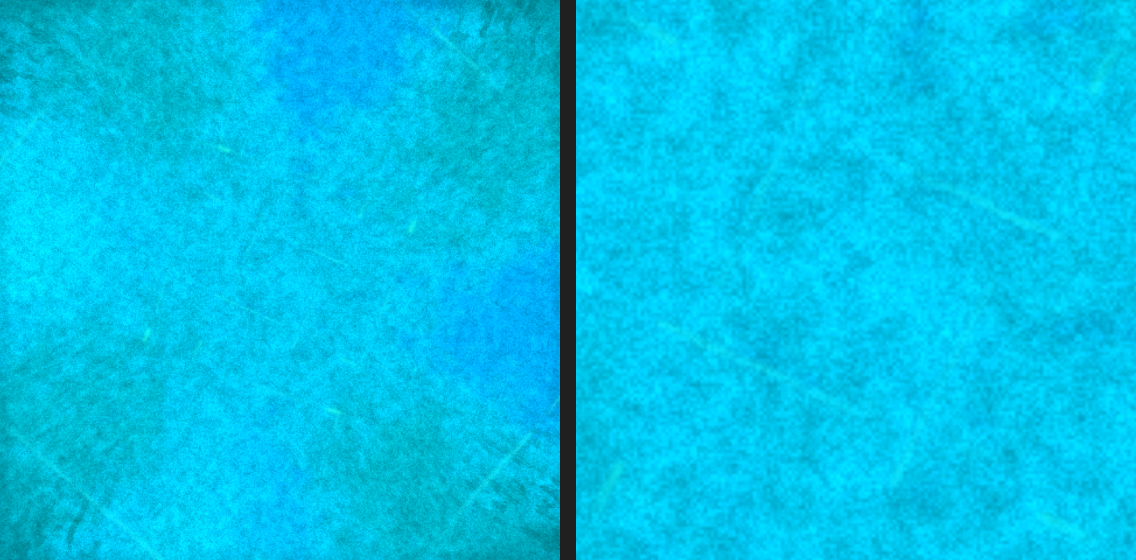
Left, the full canvas; right, a detail of the centre.
Give the GLSL for this texture, as a WebGL 2 fragment shader.

```glsl
#version 300 es
precision highp float;
// Luminous cyan sheet with a four-fold pinwheel of teal and azure lobes.
// Layered value noise gives mottling and grain; soft segments, repeated by
// quarter turns and scattered on a grid, give scratches and pale glints.
uniform vec2 u_resolution;
out vec4 fragColor;

const vec3 CYAN = vec3(0.0, 0.80, 0.975);
const vec3 TEAL = vec3(0.0, 0.725, 0.81);
const vec3 AZURE = vec3(0.0, 0.69, 0.99);
const vec3 BRIGHT = vec3(0.0, 0.86, 1.0);
const vec3 DEEP = vec3(0.0, 0.575, 0.64);
const vec3 PALE = vec3(0.06, 0.92, 0.99);
const vec3 GLINT = vec3(0.1, 1.0, 0.94);

float hash(vec2 cell) {
    uvec2 u = uvec2(ivec2(cell) + 4096);
    uint h = u.x * 1597334673u ^ u.y * 3812015801u;
    h = (h ^ (h >> 15)) * 2246822519u;
    h = (h ^ (h >> 13)) * 3266489917u;
    return float((h ^ (h >> 16)) >> 8) / 16777216.0;
}

float noise(vec2 p) {
    vec2 i = floor(p), f = fract(p);
    f = f * f * (3.0 - 2.0 * f);
    return mix(mix(hash(i), hash(i + vec2(1, 0)), f.x),
               mix(hash(i + vec2(0, 1)), hash(i + 1.0), f.x), f.y);
}

float fbm(vec2 p) {
    float sum = 0.0, amp = 0.5;
    for (int i = 0; i < 5; i++) {
        sum += amp * noise(p);
        p = mat2(1.6, 1.2, -1.2, 1.6) * p + 17.3;
        amp *= 0.6;
    }
    return sum / 1.153;
}

vec2 turn(vec2 p, float a) {
    float c = cos(a), s = sin(a);
    return vec2(c * p.x + s * p.y, c * p.y - s * p.x);
}

// Soft line from a to b: brightest at a, dimmed to the factor tail at b
float stroke(vec2 p, vec2 a, vec2 b, float width, float tail) {
    vec2 d = b - a;
    float t = clamp(dot(p - a, d) / dot(d, d), 0.0, 1.0);
    float r = length(p - a - d * t) / width;
    return exp(-r * r) * mix(1.0, tail, t);
}

// Long thin scratches belonging to one quarter
float scratches(vec2 p) {
    float s = 0.75 * stroke(p, vec2(0.205, 0.505), vec2(0.5, 0.25), 0.0046, 0.4);
    s += 0.42 * stroke(p, vec2(-0.105, 0.24), vec2(-0.05, 0.45), 0.0032, 0.5);
    s += 0.32 * stroke(p, vec2(0.08, 0.175), vec2(-0.1, 0.236), 0.0032, 0.3);
    s += 0.62 * stroke(p, vec2(0.118, 0.025), vec2(0.0, 0.08), 0.0027, 0.4);
    return s + 0.28 * stroke(p, vec2(0.25, 0.15), vec2(0.18, -0.07), 0.0035, 0.3);
}

// Small bright dabs belonging to one quarter
float glints(vec2 p) {
    return 0.85 * stroke(p, vec2(-0.091, 0.233), vec2(-0.106, 0.238), 0.0042, 0.6)
         + 0.45 * stroke(p, vec2(-0.112, 0.142), vec2(-0.138, 0.155), 0.0036, 0.2);
}

// Short faint fibres, one per grid cell, along two crossing directions
float fibres(vec2 p, float cells) {
    vec2 g = p * cells, id = floor(g);
    float s = 0.0;
    for (int y = -1; y <= 1; y++)
    for (int x = -1; x <= 1; x++) {
        vec2 c = id + vec2(x, y);
        vec2 mid = c + vec2(hash(c + 91.0), hash(c + 203.0));
        float angle = -0.38 + 1.571 * step(0.5, hash(c + 37.0)) + 0.6 * (hash(c + 58.0) - 0.5);
        vec2 arm = vec2(cos(angle), sin(angle)) * mix(0.12, 0.5, hash(c + 71.0));
        s += stroke(g, mid - arm, mid + arm, 0.055, 0.1) * pow(hash(c + 12.0), 2.5);
    }
    return s;
}

void main() {
    vec2 p = (gl_FragCoord.xy - 0.5 * u_resolution) / min(u_resolution.x, u_resolution.y);
    p.x += 1e-5;
    float r = length(p);
    vec2 wobble = vec2(fbm(p * 9.0 + 5.0), fbm(p * 9.0 + 60.0)) - 0.5;
    vec2 q = p + 0.06 * wobble;

    // Pinwheel of broad colour lobes with ragged borders
    float lobe = cos(4.0 * (atan(q.y, q.x) - 0.571)) * smoothstep(0.12, 0.5, r);
    float blotch = fbm(p * 26.0 + 30.0) - 0.5;
    float cool = smoothstep(-0.4, 0.16, dot(q, vec2(0.85, 0.3)) + 0.3 * blotch);
    float side = smoothstep(0.0, 0.75, -lobe + 1.2 * blotch);
    vec3 col = mix(CYAN, TEAL, clamp(0.24 + 0.85 * lobe + 1.6 * blotch, 0.0, 1.0));
    col = mix(col, mix(BRIGHT, AZURE, cool), side);

    // Features repeated by quarter turns, with streaks of their own
    float line = 0.0, dab = 0.0, dark = 0.0, brushed = 0.0;
    vec2 k = p;
    for (int i = 0; i < 4; i++) {
        float seed = 40.0 * float(i);
        line += scratches(k + 0.012 * wobble);
        dab += glints(k + 0.012 * wobble);
        vec2 s = turn(k + 0.03 * wobble, -0.5);
        vec2 fromCorner = k - vec2(-0.46, 0.38);
        dark += exp(-dot(fromCorner, fromCorner) * 55.0)
              * smoothstep(0.5, 0.66, fbm(s * vec2(28.0, 80.0) + seed));
        vec2 fromLobe = k - vec2(0.36, 0.24);
        brushed += exp(-dot(fromLobe, fromLobe) * 18.0)
                 * (fbm(turn(k + 0.03 * wobble, 0.55) * vec2(40.0, 120.0) + seed) - 0.5);
        k = vec2(-k.y, k.x);
    }

    // Shaded corners, mottling and fine grain
    float rim = smoothstep(0.52, 0.74, r + 0.2 * blotch);
    col = mix(col, DEEP, clamp(0.75 * rim + 0.6 * dark, 0.0, 1.0));
    float mottle = fbm(p * 75.0 + 11.0) - 0.5;
    float grain = noise(p * 290.0 + 300.0) + 1.5 * noise(p * 480.0 + 700.0) - 1.25;
    col *= 1.0 + 0.27 * mottle + 0.24 * brushed + 0.10 * grain;
    vec2 edge = 0.5 - abs(p);
    col *= mix(0.93, 1.0, smoothstep(0.0, 0.03, min(edge.x, edge.y)));

    // Pale marks, broken up by the surface
    line *= mix(0.25, 1.1, smoothstep(0.25, 0.75, noise(p * 24.0 + 80.0)));
    float web = fibres(p + 0.06 * wobble, 14.0) + 0.7 * fibres(q + 7.0, 27.0);
    line += 0.26 * web * (1.0 - rim);
    line *= 1.0 + 0.35 * grain;
    col = mix(col, PALE, clamp(line, 0.0, 0.9));
    col = mix(col, GLINT, clamp(dab, 0.0, 0.9));
    fragColor = vec4(clamp(col, 0.0, 1.0), 1.0);
}
```
